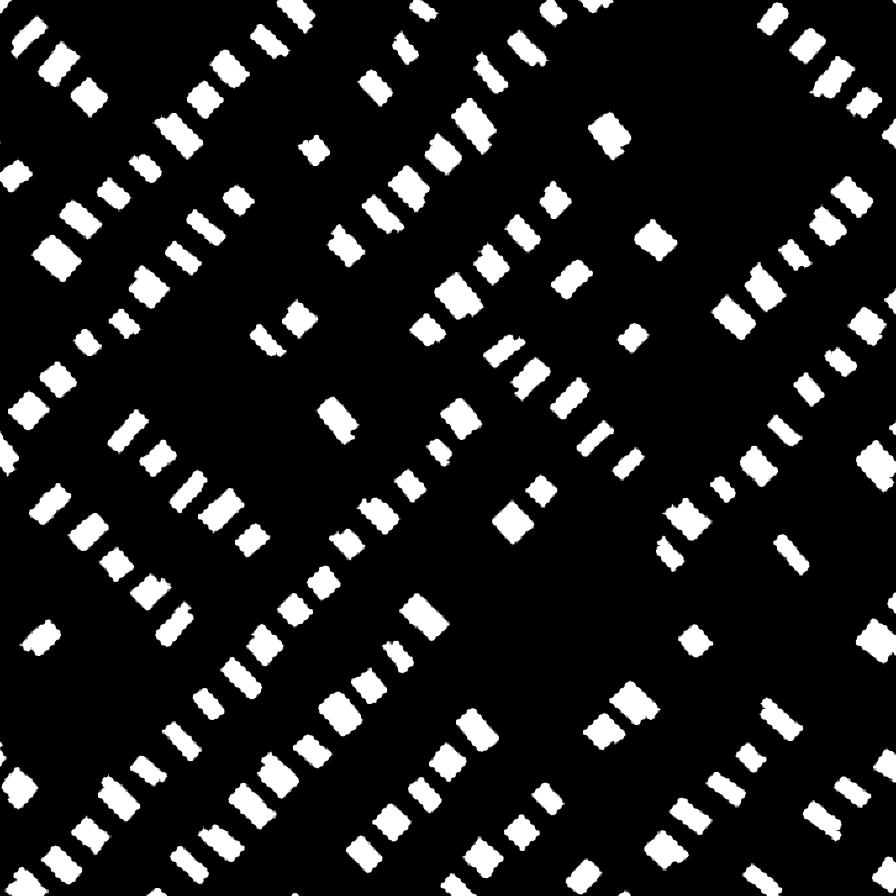
A Shadertoy shader for this pattern:

```glsl
// White building footprints in diagonal street rows on a black ground.

vec2 hash2(vec2 cell) {
    vec3 q = fract(cell.xyx * vec3(0.1031, 0.1030, 0.0973));
    q += dot(q, q.yzx + 33.33);
    return fract((q.xx + q.yz) * q.zy);
}

float gradientNoise(vec2 p) {
    vec2 i = floor(p), f = fract(p);
    vec2 s = f * f * (3.0 - 2.0 * f);
    vec2 e = vec2(0.0, 1.0);
    float a = dot(hash2(i) * 2.0 - 1.0, f);
    float b = dot(hash2(i + e.yx) * 2.0 - 1.0, f - e.yx);
    float c = dot(hash2(i + e.xy) * 2.0 - 1.0, f - e.xy);
    float d = dot(hash2(i + e.yy) * 2.0 - 1.0, f - e.yy);
    return mix(mix(a, b, s.x), mix(c, d, s.x), s.y);
}

mat2 rotation(float angle) {
    float c = cos(angle), s = sin(angle);
    return mat2(c, -s, s, c);
}

float boxDistance(vec2 p, vec2 halfSize) {
    vec2 d = abs(p) - halfSize;
    return length(max(d, 0.0)) + min(max(d.x, d.y), 0.0);
}

// One house: a main box, often with a smaller wing at one end
float houseDistance(vec2 p, vec2 id) {
    vec2 size = hash2(id + 17.3), wing = hash2(id + 41.7);
    vec2 halfSize = mix(vec2(0.008, 0.013), vec2(0.0175, 0.025), size);
    float d = boxDistance(p, halfSize - 0.003) - 0.003;
    if (wing.x < 0.45) {
        vec2 side = sign(hash2(id + 63.1) - 0.5);
        vec2 offset = side * halfSize * vec2(0.45, 0.85);
        d = min(d, boxDistance(p - offset, halfSize * vec2(0.5, 0.45)));
    }
    return d;
}

// Town of square blocks, each with two rows of five lots
float townDistance(vec2 p) {
    const float blockSize = 0.24;
    p = rotation(0.795) * p + vec2(3.07, 2.11);
    p += 0.014 * vec2(gradientNoise(p * 3.0), gradientNoise(p * 3.0 + 19.0));

    vec2 block = floor(p / blockSize);
    vec2 local = fract(p / blockSize);
    vec2 blockRandom = hash2(block + 5.0);
    if (blockRandom.x < 0.36) local = local.yx;

    vec2 grid = vec2(5.0, 2.0);
    vec2 lot = floor(local * grid);
    vec2 id = block * 7.0 + lot;
    vec2 q = (fract(local * grid) - 0.5) * blockSize / grid;

    // Some rows are sparse, most are nearly full
    vec2 rowRandom = hash2(block * 3.0 + vec2(81.0, lot.y));
    float occupancy = rowRandom.x < 0.3 ? 0.35 : 0.93;
    vec2 lotRandom = hash2(id + 29.0);
    if (lotRandom.x > occupancy) return 0.02;

    // Shift the row, then shift and turn the house
    vec2 jitter = hash2(id + 97.0) - 0.5;
    q.y -= (rowRandom.y - 0.5) * 0.028;
    q -= jitter * vec2(0.006, 0.014);
    float tilt = (blockRandom.y - 0.5) * 0.16 + (lotRandom.y - 0.5) * 0.2;
    return houseDistance(rotation(tilt) * q, id);
}

void mainImage(out vec4 fragColor, in vec2 fragCoord) {
    vec2 uv = fragCoord / iResolution.y;

    // Soft stair steps along the slanted edges
    float steps = 6.2832 * 170.0;
    vec2 stepped = uv - 0.85 * sin(uv * steps) / steps;

    float d = townDistance(stepped);
    d += 0.003 * gradientNoise(uv * 75.0);

    float edge = 1.0 / iResolution.y;
    fragColor = vec4(vec3(smoothstep(edge, -edge, d)), 1.0);
}
```
